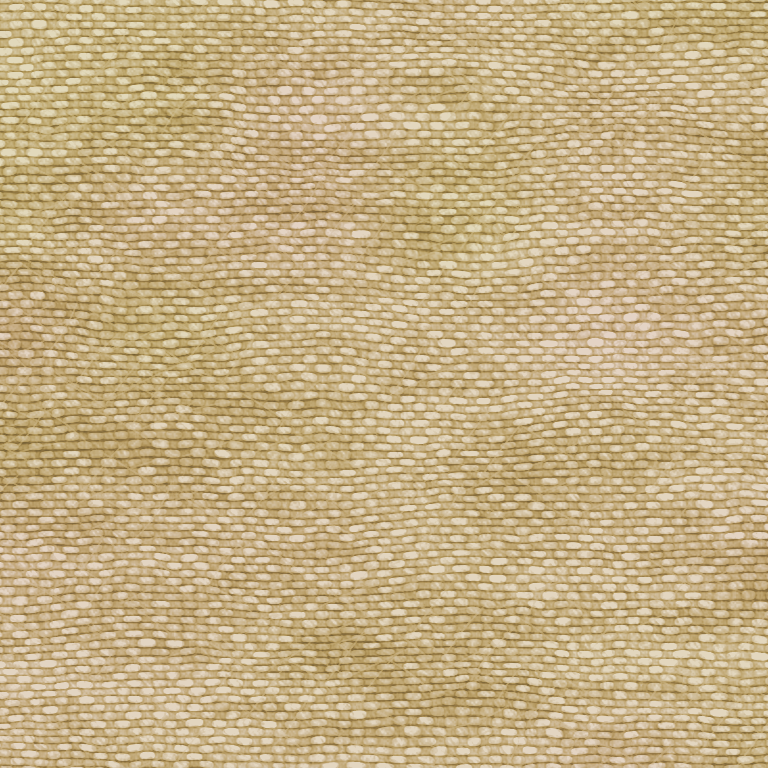
Write a WebGL 2 fragment shader that draws this texture.

```glsl
#version 300 es
precision highp float;
// Coarse burlap in plain weave: rows of plump pale beads over flat tan yarn, with stray fibres.
uniform vec2 u_resolution;
out vec4 outColor;

const vec2 THREADS = vec2(62.0, 96.0);     // warp columns, weft rows
const vec2 BEAD_HALF = vec2(0.62, 0.47);   // bead half size in thread units
const float BEAD_JITTER = 0.22;
const float TWIST_DEPTH = 0.34;
const float GRAIN_DEPTH = 0.24;
const float PATCH_DEPTH = 0.26;
const vec2 FIBRE_GRID = vec2(9.0, 20.0);
const float FIBRE_WIDTH = 0.0005;
const float FIBRE_CHANCE = 0.45;
const int FIBRE_LAYERS = 6;
const vec3 YARN[6] = vec3[6](
  vec3(0.59, 0.48, 0.27), vec3(0.69, 0.58, 0.35), vec3(0.74, 0.64, 0.43),
  vec3(0.78, 0.69, 0.51), vec3(0.82, 0.75, 0.62), vec3(0.89, 0.84, 0.75));

vec3 hash3(vec2 p) {
  vec3 q = fract(vec3(p.xyx) * vec3(0.1031, 0.1030, 0.0973));
  q += dot(q, q.yxz + 33.33);
  return fract((q.xxy + q.yzz) * q.zyx);
}

float noise(vec2 p) {
  vec2 i = floor(p), f = fract(p);
  f = f * f * (3.0 - 2.0 * f);
  float low = mix(hash3(i).x, hash3(i + vec2(1, 0)).x, f.x);
  float high = mix(hash3(i + vec2(0, 1)).x, hash3(i + vec2(1, 1)).x, f.x);
  return mix(low, high, f.y);
}

// Tone 0..1 runs from the dark gaps to the palest crowns.
vec3 yarnColor(float tone) {
  vec3 color = YARN[0];
  for (int i = 1; i < 6; i++)
    color = mix(color, YARN[i], clamp(tone * 5.0 - float(i - 1), 0.0, 1.0));
  return color * (1.0 + 0.5 * clamp(tone, -0.6, 0.0));
}

// Uneven spacing: slow drift of the cloth plus small kinks in each yarn.
vec2 warpThreads(vec2 uv) {
  vec2 p = uv * THREADS;
  vec2 drift = vec2(noise(uv * vec2(7.0, 5.0)), noise(uv * vec2(5.0, 11.0) + 40.0)) - 0.5;
  vec2 kink = vec2(noise(p * 0.6 + 90.0), noise(p * vec2(0.5, 0.35) + 150.0)) - 0.5;
  return p + drift * vec2(1.0, 1.5) + kink * vec2(0.35, 0.4);
}

float weaveTone(vec2 p, float pixel) {
  // Each row holds one bead per two columns, shifted on alternate rows.
  float row = floor(p.y);
  float along = (p.x + mod(row, 2.0)) * 0.5;
  vec2 local = vec2(fract(along) * 2.0 - 1.0, fract(p.y) - 0.5);
  vec3 rnd = hash3(vec2(floor(along), row) + 17.0);

  // Flat yarn between beads, dark where rows meet.
  float gap = smoothstep(0.22, 0.5, abs(local.y));
  float base = 0.58 - 0.52 * gap + 0.16 * (rnd.z - 0.5);

  // Rounded bead, lit from above.
  vec2 size = BEAD_HALF * (1.0 + BEAD_JITTER * (rnd.xy - vec2(0.5, 0.7)));
  vec2 q = (local - vec2((rnd.z - 0.5) * 0.12, 0.0)) / size;
  float d = pow(pow(abs(q.x), 2.8) + pow(abs(q.y), 2.8), 1.0 / 2.8);
  float soft = 0.07 + pixel * THREADS.y * 0.5;
  float mask = 1.0 - smoothstep(1.0 - soft, 1.0 + soft, d);
  float bead = 0.66 + 0.3 * (1.0 - d * d) + 0.1 * q.y + 0.28 * (rnd.x - 0.5);
  base -= 0.2 * (1.0 - smoothstep(1.0, 1.35, d));
  return mix(base, bead, mask);
}

// Sparse curved hairs, one possible hair per cell of a turned grid.
float fibres(vec2 uv, float layer, float pixel) {
  float angle = (hash3(vec2(layer, 5.0)).x - 0.5) * 2.4;
  float c = cos(angle), s = sin(angle);
  vec2 g = mat2(c, s, -s, c) * uv * FIBRE_GRID + layer * 37.0;
  vec3 rnd = hash3(floor(g));
  vec2 f = fract(g) - 0.5;
  float curve = (rnd.x - 0.5) * 0.4 + (rnd.y - 0.5) * (1.4 * f.x * f.x + 0.3 * f.x);
  float dist = abs(f.y - curve) / FIBRE_GRID.y;
  float line = 1.0 - smoothstep(FIBRE_WIDTH, FIBRE_WIDTH + pixel, dist);
  float ends = 1.0 - smoothstep(0.3, 0.5, abs(f.x));
  return line * ends * step(rnd.z, FIBRE_CHANCE);
}

void main() {
  vec2 uv = gl_FragCoord.xy / u_resolution;
  float pixel = 1.0 / min(u_resolution.x, u_resolution.y);
  vec2 p = warpThreads(uv);
  float tone = weaveTone(p, pixel);

  // Twisted strands, fine grain and broad wear.
  float twist = noise(vec2(p.x * 4.0 + p.y * 2.2, p.y * 1.3 - p.x * 0.7));
  float grain = noise(uv * 400.0);
  float wear = noise(uv * vec2(4.0, 8.0) + 7.0) + noise(uv * vec2(9.0, 40.0) + 60.0) - 1.0;
  tone += TWIST_DEPTH * (twist - 0.5) + GRAIN_DEPTH * (grain - 0.5) + PATCH_DEPTH * wear;

  float hair = 0.0;
  for (int i = 0; i < FIBRE_LAYERS; i++)
    hair = max(hair, fibres(uv, float(i), pixel));
  tone = mix(tone, 0.8, 0.45 * hair);

  // Slight drift between rosy and golden straw.
  float hue = noise(uv * vec2(5.0, 7.0) + 25.0) - 0.5;
  vec3 color = yarnColor(tone) * (1.0 + hue * vec3(0.01, -0.03, 0.06));
  outColor = vec4(color, 1.0);
}
```
